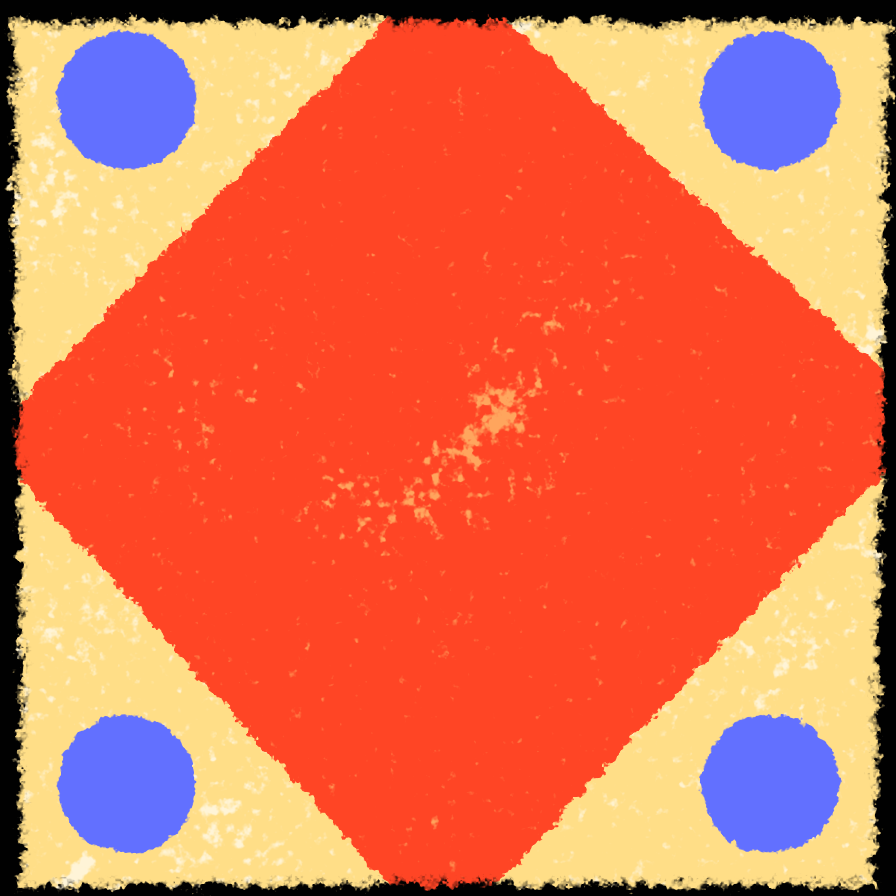
A three.js fragment shader for this background:

```glsl
// Chalk drawing: a red diamond and four blue dots on cream paper in a rough black frame.
varying vec2 vUv;

float hash(vec2 p) {
  vec3 q = fract(p.xyx * 0.1031);
  q += dot(q, q.yzx + 33.33);
  return fract((q.x + q.y) * q.z);
}

float noise(vec2 p) {
  vec2 i = floor(p), f = fract(p);
  f = f * f * (3.0 - 2.0 * f);
  return mix(mix(hash(i), hash(i + vec2(1.0, 0.0)), f.x),
             mix(hash(i + vec2(0.0, 1.0)), hash(i + vec2(1.0, 1.0)), f.x), f.y);
}

float fbm(vec2 p) {
  float sum = 0.0, amp = 0.5;
  for (int i = 0; i < 3; i++) {
    sum += amp * noise(p);
    p = mat2(1.6, 1.2, -1.2, 1.6) * p + 17.3;
    amp *= 0.5;
  }
  return sum / 0.875;
}

// Signed distance to the line a-b, positive on its right-hand side
float side(vec2 p, vec2 a, vec2 b) {
  vec2 e = normalize(b - a);
  return dot(p - a, vec2(e.y, -e.x));
}

// Soft worn spot, stretched along the rising diagonal
float scuff(vec2 p, vec2 center, float len, float wid) {
  vec2 d = p - center;
  d = vec2(d.x + d.y, d.y - d.x) * 0.7071 / vec2(len, wid);
  return exp(-dot(d, d));
}

float cover(float d) {
  return smoothstep(-0.0012, 0.0012, d);
}

void main() {
  vec2 p = vUv;
  float ragged = (fbm(p * 95.0) - 0.5) * 0.020 + (noise(p * 400.0) - 0.5) * 0.006;
  float grain = fbm(p * 105.0 + 40.0);
  float streak = noise(vec2(p.x + p.y, (p.y - p.x) * 3.0) * 9.0);

  // Cream paper with white rubbed streaks
  float rubbed = 0.65 * scuff(p, vec2(0.05, 0.78), 0.09, 0.07)
               + 0.60 * scuff(p, vec2(0.08, 0.28), 0.12, 0.04)
               + 0.65 * scuff(p, vec2(0.90, 0.31), 0.12, 0.04)
               + 0.60 * scuff(p, vec2(0.25, 0.08), 0.08, 0.07)
               + 0.55 * scuff(p, vec2(0.35, 0.92), 0.10, 0.04)
               + 1.00 * scuff(p, vec2(0.59, 0.97), 0.03, 0.02)
               + 1.90 * scuff(p, vec2(0.085, 0.028), 0.035, 0.012)
               + 1.90 * scuff(p, vec2(0.975, 0.62), 0.025, 0.014);
  rubbed += 0.3 * streak;
  vec3 color = mix(vec3(1.0, 0.87, 0.53), vec3(1.0, 0.98, 0.92),
                   0.8 * smoothstep(0.68, 1.0, grain + 0.25 * rubbed));

  // Diamond, its corners cut off by the frame
  float diamond = min(
    min(side(p, vec2(0.021, 0.551), vec2(0.434, 0.977)),
        side(p, vec2(0.569, 0.974), vec2(0.986, 0.586))),
    min(side(p, vec2(0.982, 0.469), vec2(0.553, 0.013)),
        side(p, vec2(0.434, 0.013), vec2(0.023, 0.464))));

  // Paper showing through the worn red
  float worn = 0.95 * scuff(p, vec2(0.53, 0.51), 0.12, 0.035)
             + 0.45 * scuff(p, vec2(0.51, 0.45), 0.17, 0.09)
             + 0.55 * scuff(p, vec2(0.23, 0.58), 0.10, 0.10)
             + 0.50 * scuff(p, vec2(0.37, 0.45), 0.06, 0.04)
             + 0.55 * scuff(p, vec2(0.63, 0.66), 0.10, 0.05)
             + 0.60 * scuff(p, vec2(0.49, 0.08), 0.05, 0.03)
             + 0.45 * scuff(p, vec2(0.49, 0.25), 0.06, 0.03)
             + 0.35 * scuff(p, vec2(0.88, 0.48), 0.09, 0.06);
  worn *= 0.65 + 0.6 * streak;
  vec3 red = mix(vec3(1.0, 0.27, 0.145), vec3(1.0, 0.74, 0.42),
                 0.8 * smoothstep(0.74, 1.0, grain + 0.25 * worn));
  color = mix(color, red, cover(diamond + 0.7 * ragged));

  // One dot mirrored into each corner
  vec2 q = abs(p - vec2(0.5005, 0.5065)) - vec2(0.359, 0.3815);
  float dots = 0.077 - length(q);
  color = mix(color, vec3(0.385, 0.44, 1.0), cover(dots + 0.45 * ragged));

  // Slightly tapered charcoal frame with a dusty fringe
  float inset = min(min(p.x - mix(0.025, 0.013, p.y), mix(0.976, 0.993, p.y) - p.x),
                    min(p.y - 0.012, 0.976 - p.y));
  float edge = inset + ragged;
  float dust = smoothstep(0.009, -0.001, edge) * smoothstep(0.3, 0.75, noise(p * 330.0 + 9.0));
  color = mix(color, color * 0.3, 0.65 * dust);
  color = mix(vec3(0.005), color, smoothstep(-0.003, 0.002, edge));

  gl_FragColor = vec4(color, 1.0);
}
```
